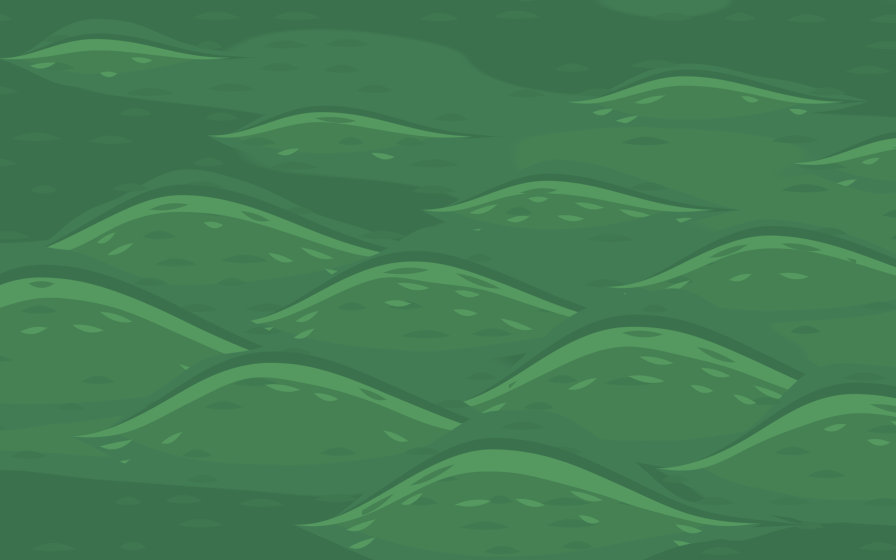
This texture is drawn by a WebGL 2 fragment shader. Its source:

```glsl
#version 300 es
precision highp float;
// Rolling green hills with bright crests, dark hollows and short grass strokes.

uniform vec2 u_resolution;
out vec4 fragColor;

float hash(vec2 p) {
    vec3 q = fract(vec3(p.xyx) * 0.1031);
    q += dot(q, q.yzx + 33.33);
    return fract((q.x + q.y) * q.z);
}

float noise(vec2 p) {
    vec2 i = floor(p), f = fract(p);
    f = f * f * (3.0 - 2.0 * f);
    return mix(mix(hash(i), hash(i + vec2(1, 0)), f.x),
               mix(hash(i + vec2(0, 1)), hash(i + vec2(1, 1)), f.x), f.y);
}

// Antialiased coverage of a signed distance, positive inside.
float fill(float d) {
    float pixel = 0.8 / u_resolution.y;
    return smoothstep(-pixel, pixel, d);
}

// One curved, pointed stroke in each occupied cell of a staggered grid.
float strokes(vec2 p, vec2 cell, float seed, float density) {
    float row = floor(p.y / cell.y);
    p.x += cell.x * hash(vec2(row, seed));
    vec2 id = vec2(floor(p.x / cell.x), row) + seed * 7.3;
    vec2 jitter = vec2(hash(id), hash(id + 41.7)) - 0.5;
    vec2 q = (fract(p / cell) - 0.5 - 0.3 * jitter) * cell;
    float halfLength = cell.x * mix(0.17, 0.33, hash(id + 83.1));
    float along = q.x / halfLength;
    q.y += 0.08 * cell.y * along * along;
    float lens = 0.17 * cell.y * (1.0 - along * along) - abs(q.y);
    return fill(lens) * step(hash(id + 127.9), density);
}

void main() {
    vec2 p = gl_FragCoord.xy / u_resolution.y;
    vec3 grass = vec3(0.270, 0.505, 0.325);
    vec3 cool = vec3(0.258, 0.488, 0.333);
    vec3 hollow = vec3(0.232, 0.447, 0.302);
    vec3 crestLight = vec3(0.333, 0.600, 0.375);
    vec3 strokeTone = vec3(0.245, 0.468, 0.314);

    // Ground in long flat patches, darker toward the top and bottom
    float patches = noise(p * vec2(1.8, 8.0) + 3.0) + 0.2 * noise(p * vec2(5.0, 19.0));
    float edgeShade = 0.45 * smoothstep(0.65, 1.0, p.y) + 0.5 * smoothstep(0.14, 0.0, p.y);
    vec3 color = mix(grass, cool, fill(0.1 * (patches + edgeShade - 0.5)));
    color = mix(color, hollow, fill(0.1 * (patches + edgeShade - 0.86)));
    float groundStrokes = strokes(p, vec2(0.135, 0.043), 2.0, 0.5);
    color = mix(color, strokeTone, groundStrokes);

    // Hills from far to near, growing as they come forward
    for (int i = 0; i < 13; i++) {
        float n = float(i);
        float near = n / 12.0;
        float vary = hash(vec2(n, 5.0));
        float size = mix(0.45, 1.0, near) * mix(0.8, 1.15, vary);
        float base = mix(0.89, 0.08, near) + 0.04 * (hash(vec2(n, 9.0)) - 0.5);
        float center = 1.7 * fract(0.13 + n * 0.618) - 0.05;
        float dx = p.x - center;
        float u = dx / (size * (dx < 0.0 ? 0.43 : 0.58));
        float taper = 1.0 - u * u;
        float rise = 0.5 + 0.5 * cos(3.14159 * clamp(u, -1.0, 1.0));
        float ripple = noise(vec2(p.x * 9.0, n * 4.7));
        float depth = base + 0.2 * size * size * rise + 0.006 * size * ripple - p.y;

        // Cool slope and dark hollow behind the crest, trailing to the right
        float v = u - 0.18;
        float trail = 1.0 - v * v;
        float slope = 0.075 * size * trail * (0.4 + ripple) - abs(depth);
        color = mix(color, mix(cool, strokeTone, groundStrokes), fill(slope));
        color = mix(color, hollow, fill(0.026 * size * trail - abs(depth)));

        // Grassy body with a bowed lower edge
        float lower = p.y - base + 0.11 * size * taper * (0.75 + 0.5 * ripple);
        float body = fill(min(depth, lower));
        vec3 hill = mix(grass, cool, fill(0.045 * size * (0.5 + ripple) - lower));
        hill = mix(hill, strokeTone, 0.7 * groundStrokes);

        // Bright strokes in two rows below the lit band
        float band = 0.044 * size * taper * (0.65 + 0.6 * ripple);
        vec2 cell = vec2(0.105, 0.036) * mix(0.65, 1.0, size);
        vec2 q = vec2(p.x, depth - band);
        float rows = step(0.0, q.y) * step(q.y, 2.0 * cell.y) * step(0.2, taper);
        hill = mix(hill, crestLight, rows * strokes(q, cell, n + 11.0, 0.5));

        // Lit band along the crest, broken by grass strokes
        float marks = strokes(vec2(p.x, depth), cell * vec2(1.3, 1.0), n + 31.0, 0.6);
        vec3 lit = mix(crestLight, grass, marks * step(cell.y * 0.6, band));
        hill = mix(hill, lit, fill(band - depth));
        color = mix(color, hill, body);
    }

    fragColor = vec4(color, 1.0);
}
```
